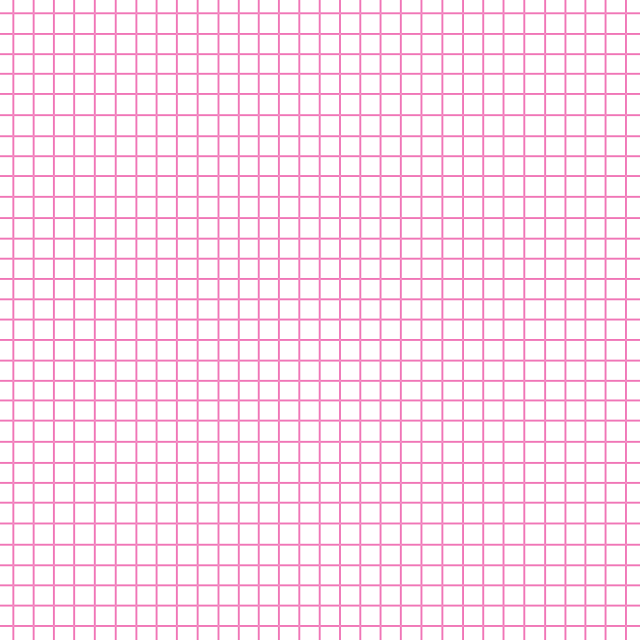
Reproduce this pattern procedurally as a WebGL 2 fragment shader.

```glsl
#version 300 es
precision highp float;
// Fine pink square grid on white, with slightly uneven line spacing.

uniform vec2 u_resolution;
out vec4 fragColor;

const float TAU = 6.2831853;
const vec3 PAPER_COLOR = vec3(1.0);
const vec3 LINE_COLOR = vec3(0.94, 0.46, 0.715);
const vec3 CROSSING_COLOR = vec3(0.955, 0.56, 0.775);

// Lengths are fractions of the canvas
const float PITCH = 0.0319;
const float LINE_WIDTH = 0.00297;
const vec2 FIRST_LINE = vec2(0.0212, 0.0208);

// Spacing drift: period in lines, then strength and phase per axis
const float DRIFT_PERIOD = 16.0;
const vec2 DRIFT_SLOW = vec2(-0.00072, -0.00064);
const vec2 DRIFT_SLOW_PHASE = vec2(0.73, 1.57);
const vec2 DRIFT_MID = vec2(0.00039, 0.00065);
const vec2 DRIFT_MID_PHASE = vec2(0.0, 0.785);
const vec2 DRIFT_FAST = vec2(-0.0002, -0.00049);

// Small periodic displacement of each numbered line
vec2 lineDrift(vec2 index) {
    vec2 angle = index * TAU / DRIFT_PERIOD;
    return DRIFT_SLOW * cos(angle - DRIFT_SLOW_PHASE)
         + DRIFT_MID * cos(3.0 * angle - DRIFT_MID_PHASE)
         + DRIFT_FAST * cos(4.0 * angle);
}

// Smoothed coverage of the vertical (x) and horizontal (y) lines
vec2 gridCoverage(vec2 position, vec2 pixelSize) {
    vec2 index = floor((position - FIRST_LINE) / PITCH + 0.5);
    vec2 center = FIRST_LINE + index * PITCH + lineDrift(index);
    vec2 edgeDistance = 0.5 * LINE_WIDTH - abs(position - center);
    vec2 coverage = clamp(edgeDistance / pixelSize + 0.5, 0.0, 1.0);
    return min(coverage, LINE_WIDTH / pixelSize);
}

void main() {
    vec2 uv = gl_FragCoord.xy / u_resolution;

    // Rows are numbered from the top edge
    vec2 position = vec2(uv.x, 1.0 - uv.y);
    vec2 coverage = gridCoverage(position, 1.0 / u_resolution);

    // Lines, slightly paler where they cross
    float ink = 1.0 - (1.0 - coverage.x) * (1.0 - coverage.y);
    vec3 inkColor = mix(LINE_COLOR, CROSSING_COLOR, coverage.x * coverage.y);
    fragColor = vec4(mix(PAPER_COLOR, inkColor, ink), 1.0);
}
```
